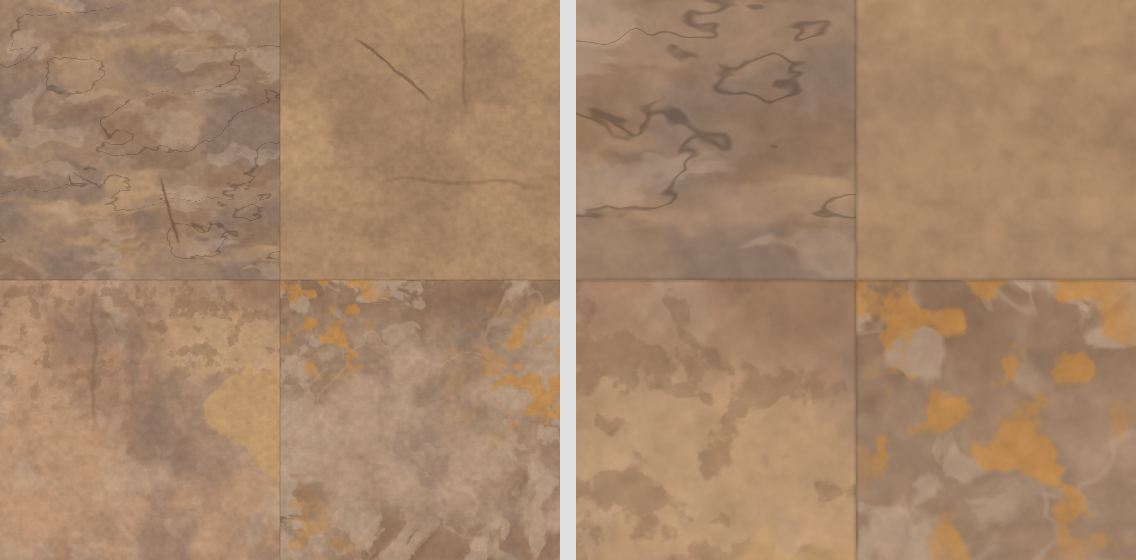
Left, the full canvas; right, a detail of the centre.
Reproduce this texture procedurally as a Shadertoy shader.

```glsl
// Two by two weathered slate tiles: layered, smooth, patched and lichen-spotted stone.

const vec3 TAN = vec3(0.67, 0.54, 0.43);
const vec3 SAND = vec3(0.74, 0.60, 0.45);
const vec3 PALE = vec3(0.73, 0.63, 0.54);
const vec3 UMBER = vec3(0.51, 0.39, 0.30);
const vec3 MAUVE = vec3(0.50, 0.42, 0.38);
const vec3 OCHRE = vec3(0.76, 0.53, 0.27);

float hash(vec2 p) {
    return fract(sin(dot(p, vec2(127.1, 311.7))) * 43758.5453);
}

float noise(vec2 p) {
    vec2 i = floor(p), f = fract(p);
    f = f * f * (3.0 - 2.0 * f);
    return mix(mix(hash(i), hash(i + vec2(1, 0)), f.x),
               mix(hash(i + vec2(0, 1)), hash(i + vec2(1, 1)), f.x), f.y);
}

float fbm(vec2 p) {
    float sum = 0.0, amp = 0.52;
    for (int i = 0; i < 5; i++) {
        sum += amp * noise(p);
        p = mat2(1.6, 1.2, -1.2, 1.6) * p + 7.3;
        amp *= 0.5;
    }
    return sum;
}

// Noise coverage from 0 to 1 around a threshold
float stain(vec2 p, float level, float softness) {
    return smoothstep(level - softness, level + softness, fbm(p));
}

// Thin wavering lines along the mid level of the noise
float vein(vec2 p, float width) {
    return 1.0 - smoothstep(0.0, width, abs(fbm(p) - 0.5));
}

// Jagged fissure from a to b, fading at both ends
float crack(vec2 p, vec2 a, vec2 b, float width) {
    p += 0.05 * (vec2(fbm(p * 9.0), fbm(p * 9.0 + 31.0)) - 0.5);
    vec2 d = b - a;
    float t = clamp(dot(p - a, d) / dot(d, d), 0.0, 1.0);
    float fade = smoothstep(0.0, 0.15, t) * smoothstep(1.0, 0.8, t);
    return fade * (1.0 - smoothstep(0.2 * width, width, length(p - a - d * t)));
}

// Soft round area with a ragged rim
float blob(vec2 p, vec2 center, float radius, float rim) {
    float d = length(p - center) + 0.25 * (fbm(p * 7.0) - 0.5);
    return 1.0 - smoothstep(radius - rim, radius + rim, d);
}

// Horizontally split layers with mauve hollows and pale ledges
vec3 layeredSlate(vec2 p) {
    vec2 q = p + 0.13 * vec2(fbm(p * 5.0), fbm(p * 5.0 + 19.0));
    vec2 s = q * vec2(4.0, 9.0);
    vec3 c = mix(vec3(0.61, 0.50, 0.41), SAND, 0.65 * stain(s, 0.57, 0.12));
    c = mix(c, MAUVE, 0.65 * stain(s * 0.8 + 43.0, 0.56, 0.10));
    c = mix(c, UMBER, 0.45 * stain(s * 1.5 + 81.0, 0.60, 0.08));
    c = mix(c, PALE, 0.45 * stain(s * 1.7 + 23.0, 0.61, 0.05));
    c = mix(c, SAND, 0.5 * blob(p, vec2(0.34, 0.75), 0.11, 0.07));
    c = mix(c, MAUVE, 0.6 * blob(p, vec2(0.55, 0.23), 0.07, 0.04));
    c *= 1.0 - 0.22 * vein(s * 0.7 + 62.0, 0.012);
    return mix(c, UMBER * 0.8, 0.7 * crack(p, vec2(0.56, 0.38), vec2(0.66, 0.10), 0.008));
}

// Even tan face with long fissures
vec3 smoothSlate(vec2 p) {
    vec3 c = mix(vec3(0.645, 0.515, 0.40), vec3(0.69, 0.55, 0.42), stain(p * 4.0 + 11.0, 0.5, 0.2));
    c = mix(c, SAND, 0.45 * blob(p, vec2(0.07, 0.5), 0.19, 0.04));
    c = mix(c, UMBER, 0.35 * blob(p, vec2(0.05, 0.98), 0.22, 0.16));
    c = mix(c, UMBER, 0.3 * stain(p * vec2(4.0, 6.0) + 53.0, 0.60, 0.12));
    float lines = crack(p, vec2(0.26, 0.87), vec2(0.56, 0.62), 0.010)
        + 0.5 * crack(p, vec2(0.66, 1.02), vec2(0.67, 0.58), 0.009)
        + 0.4 * crack(p, vec2(0.32, 0.36), vec2(0.98, 0.34), 0.012);
    return mix(c, UMBER * 0.85, 0.7 * min(lines, 1.0));
}

// Rosy mottled face with steep stains and a bare sand patch
vec3 patchedSlate(vec2 p) {
    vec2 s = p * vec2(6.0, 4.0) + 1.5 * fbm(p * 3.0);
    vec3 c = mix(vec3(0.64, 0.50, 0.40), vec3(0.73, 0.58, 0.46), stain(s + 5.0, 0.5, 0.17));
    c = mix(c, MAUVE, 0.5 * stain(s * 0.7 + 37.0, 0.58, 0.10));
    c = mix(c, PALE, 0.4 * stain(s * 1.8 + 71.0, 0.61, 0.06));
    c = mix(c, SAND, 0.6 * blob(p, vec2(0.82, 0.74), 0.22, 0.10));
    c = mix(c, UMBER, 0.5 * blob(p, vec2(0.92, 1.0), 0.14, 0.08));
    c = mix(c, UMBER, 0.4 * stain(p * 24.0, 0.61, 0.05) * smoothstep(0.3, 0.8, p.y));
    c = mix(c, MAUVE, 0.4 * blob(p, vec2(0.74, 0.45), 0.20, 0.05));
    c = mix(c, vec3(0.75, 0.60, 0.42), 0.9 * blob(p, vec2(0.95, 0.51), 0.165, 0.012));
    return mix(c, UMBER, 0.5 * crack(p, vec2(0.34, 1.0), vec2(0.33, 0.45), 0.012));
}

// Grey-brown face, crusted and ochre-spotted towards the borders
vec3 lichenSlate(vec2 p) {
    vec2 s = p * 5.0 + 1.2 * fbm(p * 4.0 + 9.0);
    vec2 edge = abs(p - 0.5);
    float border = smoothstep(0.24, 0.46, max(edge.x, edge.y) + 0.2 * (fbm(p * 5.0) - 0.5));
    vec3 c = mix(vec3(0.60, 0.49, 0.40), vec3(0.69, 0.58, 0.48), stain(s + 15.0, 0.5, 0.14));
    c = mix(c, MAUVE, 0.4 * stain(s * vec2(1.2, 0.7) + 48.0, 0.57, 0.09));
    c = mix(c, UMBER, 0.65 * border * stain(s * 1.1 + 29.0, 0.50, 0.07));
    c = mix(c, PALE, (0.2 + 0.5 * border) * stain(s * 2.4 + 66.0, 0.57, 0.05));
    c = mix(c, PALE, 0.35 * vein(s * 0.6 + 92.0, 0.02));
    float spots = blob(p, vec2(0.15, 0.88), 0.20, 0.08) + blob(p, vec2(0.92, 0.70), 0.22, 0.10)
        + 0.6 * blob(p, vec2(0.08, 0.04), 0.16, 0.08);
    return mix(c, OCHRE, 0.75 * min(spots, 1.0) * stain(p * 19.0 + 4.0, 0.57, 0.06));
}

void mainImage(out vec4 fragColor, in vec2 fragCoord) {
    vec2 uv = fragCoord / iResolution.xy;
    vec2 tile = floor(uv * 2.0), p = fract(uv * 2.0);
    vec3 left = tile.y > 0.5 ? layeredSlate(p) : patchedSlate(p);
    vec3 right = tile.y > 0.5 ? smoothSlate(p) : lichenSlate(p);
    vec3 color = mix(left, right, tile.x);

    // Fine grain and a faint butt joint between tiles
    color *= 1.0 + 0.16 * (fbm(p * 55.0 + tile * 17.0) - 0.5) + 0.10 * (fbm(p * vec2(14.0, 22.0)) - 0.5);
    vec2 joint = abs(uv - 0.5);
    color *= 1.0 - 0.12 * (1.0 - smoothstep(0.0005, 0.002, min(joint.x, joint.y)));
    fragColor = vec4(mix(color, TAN, 0.08), 1.0);
}
```
